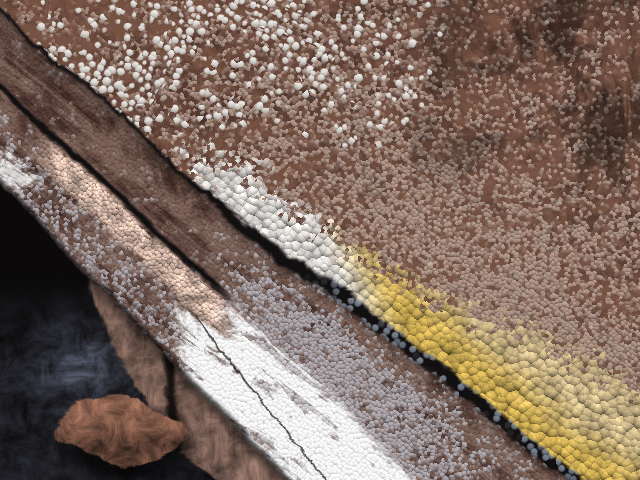
Give the GLSL for this texture, as a Shadertoy shader.

```glsl
// A mineral-crusted rock overhang: a granular wall above a diagonal fissure,
// streaked sunlit slabs below it, and a dark hollow with one loose boulder.
// Sloping lines split the zones; cells and layered sines texture them.
#define RUST vec3(.46, .32, .26)
#define UMBER vec3(.25, .165, .145)
#define STONE vec3(.47, .37, .33)
#define TAN vec3(.67, .58, .53)
#define SALT vec3(.83, .815, .8)
#define SULFUR vec3(.76, .64, .31)
#define CREAM vec3(.76, .68, .51)
#define FROST vec3(.65, .63, .65)
#define SHADOW vec3(.07, .06, .065)
#define GRAIN_SCALE 125.
#define CRUST_SCALE 62.
#define FISSURE_WIDTH .012

float above(float edge, float w, float x) { return smoothstep(edge - w, edge + w, x); }
float below(float edge, float w, float x) { return 1. - above(edge, w, x); }

vec2 hash2(vec2 p) {
  vec3 q = fract(p.xyx * vec3(.1031, .103, .0973));
  q += dot(q, q.yzx + 33.33);
  return fract((q.xx + q.yz) * q.zy);
}

// Nearest cell: offset to its centre, distance, random id
vec4 cells(vec2 p) {
  vec4 best = vec4(9);
  for (int n = 0; n < 9; n++) {
    vec2 c = floor(p) + vec2(n % 3, n / 3) - 1.;
    vec2 r = hash2(c + 71.), o = c + .1 + .8 * r - p;
    float d = length(o);
    if (d < best.z) best = vec4(o, d, fract(r.x * 7.3 + r.y * 13.7));
  }
  return best;
}

// Layered warped sines, roughly -1 to 1
float waves(vec2 p) {
  float v = 0., a = .55;
  for (int i = 0; i < 5; i++) {
    p = mat2(.8, .6, -.6, .8) * p * 1.85 + 1.7;
    p += .8 * sin(p.yx * .9 + 2.);
    v += a * sin(p.x) * sin(p.y);
    a *= .68;
  }
  return v;
}

// Rounded bump lit from the upper left
float relief(vec4 c) {
  return 1.06 + .4 * dot(c.xy, vec2(.5, -.85)) - .38 * c.z * c.z;
}

vec3 wall(vec2 p, vec2 st, float h) {
  float broad = waves(p * 3.5), fine = waves(p * 28.);
  vec4 grain = cells(st * GRAIN_SCALE), knob = cells((st + .002 * fine) * CRUST_SCALE);
  vec3 col = mix(RUST, UMBER, clamp(.16 + .5 * fine + .3 * broad, 0., 1.));
  // Tan grains, thickest low in the middle and right
  float dense = .22 + .62 * above(.65, .4, p.x) * below(.5, .35, h) + .15 * broad + .2 * fine;
  col = mix(col, TAN * relief(grain), .85 * below(dense, .25, grain.w));
  // Dark weathering toward the upper right
  col *= 1. - .4 * above(.9, .3, p.x) * above(.62, .12, p.y) * above(.15, .35, waves(p * 9.));
  // Salt beads along the top
  float beads = above(.76, .1, p.y + .08 * broad) * below(.85, .12, p.x) * above(.08, .06, p.x);
  beads *= .25 + .65 * above(.1, .35, waves(st * vec2(4, 9)));
  float size = .28 + .3 * fract(knob.w * 9.);
  col = mix(col, SALT * .97 * relief(knob), below(beads, .05, knob.w) * below(size, .12, knob.z));
  // Salt crust turning to sulfur and cream along the fissure
  float reach = .115 + .17 * above(1.05, .32, p.x);
  float cover = above(.41, .1, p.x) * below(reach, .09, h + .02 * fine);
  vec3 tint = mix(SALT, SULFUR, above(.74, .09, p.x + .5 * h - .05));
  tint = mix(tint, CREAM, above(.12, .07, h + .03 * broad) * above(.78, .12, p.x));
  tint *= relief(knob) * (.84 + .16 * relief(grain)) * (1. + .16 * fine);
  return mix(col, tint, above(.4 * knob.w + .4 * grain.w + .1, .16, cover));
}

vec3 slabs(vec2 p, vec2 st, float h, float k, float e) {
  float streak = waves(st * vec2(7, 30)), fine = waves(p * 34.);
  float left = below(.47, .03, p.x);
  vec4 grain = cells(st * GRAIN_SCALE);
  float bump = relief(grain);
  vec3 col = mix(STONE, UMBER, clamp(.2 + .75 * streak + .35 * fine, 0., 1.));
  col *= .45 + .55 * bump;
  // Shaded frost
  float frost = above(.5, .1, p.x) * above(.06, .07, .06 * streak - h) * below(1., .2, p.x);
  frost = max(frost, .5 * above(.06, .06, -k) + .2 * above(.65, .15, p.x));
  col = mix(col, FROST * bump, .9 * below(frost - .1 - .3 * fine, .3, grain.w));
  // Rosy ledge
  float ledge = above(.1, .05, p.x) * left * below(-.008, .007, k);
  ledge *= below(.083, .014, .02 * fine - k);
  col = mix(col, vec3(.81, .7, .64) * (1. + .35 * fine) * bump, ledge);
  // Full sun on the lower face, with one bright spot at the left
  float sun = above(.375 + .1 * above(-.09, .02, k), .025, p.x + .03 * fine);
  sun *= below(0., .016, k - .03 * streak);
  sun = max(sun, .8 * below(.045, .018, length(p - vec2(.025, .63)) + .02 * fine));
  sun *= 1. - .6 * above(.45, .2, streak + .3 * fine);
  col = mix(col, vec3(.95) * mix(1., bump, .35), sun);
  // Seams and a thin split
  float seam = left * below(.009, .006, abs(k - .006 + .008 * streak));
  float split = p.y - .305 + 1.25 * (p.x - .434) + .008 * fine;
  seam = max(seam, .75 * below(.003, .003, abs(split)) * above(.4, .02, p.x));
  col = mix(col, SHADOW, max(seam, .75 * below(.012, .01, e)));
  return col * (1. - .3 * above(-.03, .025, h));
}

vec3 hollow(vec2 p, float e) {
  float rough = waves(p * 13.), fine = waves(p * 40.);
  // Blue-lit floor
  float glow = exp(-9. * length(p - vec2(.18, .25)));
  float lit = below(.34, .1, p.y) * (.25 + .75 * glow) * max(.7 + .5 * rough + .4 * fine, 0.);
  vec3 col = mix(SHADOW * .6, vec3(.3, .32, .38), lit);
  // Upright block
  float drop = .436 - p.y;
  float side = p.x - .182 - .2 * drop - .9 * drop * drop + .01 * rough;
  vec3 block = STONE * (1. + .28 * waves(p * vec2(28, 9)) + .25 * fine);
  block *= 1. - .8 * below(.009, .007, abs(p.x - .379 + .1 * p.y + .012 * rough));
  col = mix(col, block * (.55 + .45 * below(-.02, .02, e)), above(0., .006, side));
  // Boulder and its shadow
  vec2 b = (p - vec2(.252, .102)) / vec2(.127, .078);
  col *= 1. - .7 * below(1., .25, length(b + vec2(-.1, .3)));
  vec3 stone = RUST * (.75 + .4 * above(-.05, .3, b.y + .2 * rough) + .35 * fine);
  float rim = max(length(b) * .95, abs(b.x * .5) + abs(b.y + .25 * b.x));
  return mix(col, stone, below(1., .035, rim + .1 * rough));
}

void mainImage(out vec4 fragColor, in vec2 fragCoord) {
  vec2 p = fragCoord / iResolution.y, st = mat2(.776, .63, -.63, .776) * p;
  float wobble = .012 * waves(p * 11.), bow = 5. * p.x - 2.5;
  // Heights above fissure, ledge seam and slab underside
  float h = p.y - .974 + .813 * p.x + .03 * exp(-bow * bow) + wobble;
  float k = p.y - .815 + .93 * p.x + .5 * wobble;
  float e = p.y - .615 + 1.03 * p.x + .6 * wobble;
  vec3 col = mix(hollow(p, e), slabs(p, st, h, k, e), above(0., .004, e));
  col = mix(col, wall(p, st, h), above(0., .004, h));
  // Fissure with bluish pebbles
  float width = FISSURE_WIDTH * (.4 + above(.47, .12, p.x));
  vec4 pebble = cells(st * CRUST_SCALE);
  float caught = above(.68, .06, p.x) * above(.4, .1, pebble.w) * below(.45, .15, pebble.z);
  vec3 gap = mix(SHADOW, vec3(.42, .45, .5) * relief(pebble), caught);
  col = mix(col, gap, below(width, .007, abs(h + .004)));
  fragColor = vec4(clamp(col, 0., 1.), 1);
}
```
